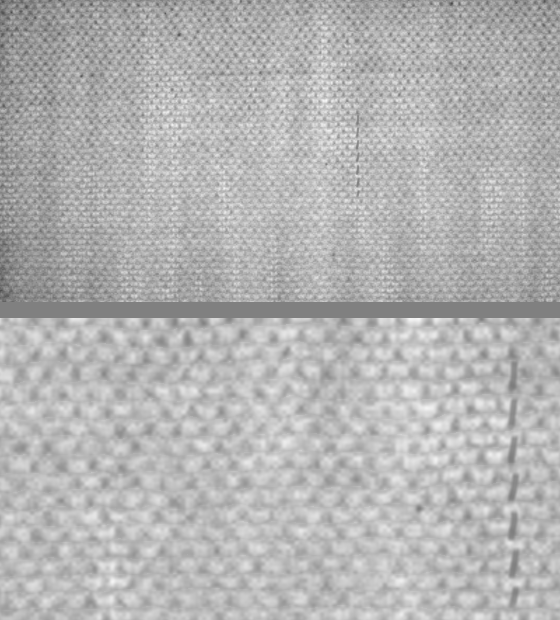
Top: the whole. Bottom: its middle third, enlarged.
Give the GLSL for this texture, as a Shadertoy shader.

```glsl
// Grey plain-woven linen with slubby threads, a faint crease and a mended seam.

const float PI = 3.14159;

float hash(vec2 p) {
    vec3 q = fract(p.xyx * vec3(0.1031, 0.103, 0.0973));
    q += dot(q, q.yzx + 33.33);
    return fract((q.x + q.y) * q.z);
}

float noise(vec2 p) {
    vec2 i = floor(p), f = fract(p);
    f = f * f * (3.0 - 2.0 * f);
    return mix(mix(hash(i), hash(i + vec2(1, 0)), f.x),
               mix(hash(i + vec2(0, 1)), hash(i + vec2(1, 1)), f.x), f.y);
}

// Soft round spot that peaks at one
float spot(vec2 d) {
    return exp(-dot(d, d));
}

// Relief of the weave: staggered pits, raised glints and grooves between rows
float weave(vec2 uv) {
    // Rows climb a little to the right, more so near the top
    vec2 g = vec2(uv.x, uv.y - 0.035 * uv.x * uv.y) * vec2(120.0, 52.0);
    g += 0.5 * vec2(noise(uv * vec2(9, 30)), noise(uv * vec2(14, 6) + 7.0));
    g += 0.3 * vec2(noise(g * 0.8), noise(g * 0.8 + 40.0));
    float row = floor(g.y), y = fract(g.y);
    float pairs = 0.5 * (g.x + row);
    float pitX = 2.0 * fract(pairs) - 1.0;
    float crestX = 2.0 * fract(pairs + 0.5) - 1.0;
    float pitSize = hash(vec2(floor(pairs), row));
    float crestSize = hash(vec2(floor(pairs + 0.5), row + 80.0));

    // Pits are widest at the top, and deeper towards the upper edge
    float depth = mix(0.06, 0.15, smoothstep(0.1, 0.9, uv.y)) * (0.5 + pitSize);
    float relief = -depth * spot(vec2(pitX * (2.6 - 1.5 * y), (y - 0.4) * 3.2));
    relief += 0.08 * (0.4 + crestSize) * spot(vec2(crestX * 1.5, (y - 0.55) * 3.0));

    // Scalloped groove
    float groove = abs(fract(y + 0.5 + 0.14 * cos(PI * (g.x + row))) - 0.5);
    relief -= 0.06 * (1.0 - smoothstep(0.0, 0.35, groove));

    // Bare warp threads glint in some columns
    float worn = smoothstep(0.5, 0.85, noise(vec2(uv.x * 45.0, uv.y * 3.0)));
    relief += 0.11 * worn * spot(vec2((fract(g.x) - 0.5) * 3.5, (y - 0.5) * 3.5));
    return relief + 0.02;
}

// Uneven thread thickness along both directions, plus fibre grain
float slubs(vec2 uv) {
    float warp = noise(vec2(uv.x * 24.0, uv.y * 1.6)) - 0.5;
    float fineWarp = noise(vec2(uv.x * 85.0, uv.y * 3.0) + 20.0) - 0.5;
    float weft = noise(vec2(uv.x * 3.0, (uv.y - 0.03 * uv.x) * 40.0) + 50.0) - 0.5;
    float grain = noise(uv * vec2(400, 215)) - 0.5;
    float blotch = noise(uv * vec2(150, 80) + 9.0) - 0.5;
    return 0.055 * warp + 0.03 * fineWarp + 0.035 * weft + 0.10 * grain + 0.05 * blotch;
}

void mainImage(out vec4 fragColor, in vec2 fragCoord) {
    vec2 uv = fragCoord / iResolution.xy;
    float aspect = iResolution.x / iResolution.y;

    // Uneven light, brightest right of the centre
    vec2 d = uv - vec2(0.57, 0.53);
    float grey = 0.742 - 0.38 * d.x * d.x - 0.32 * d.y * d.y;
    grey -= 0.09 * exp(-uv.x * 28.0) + 0.05 * exp((uv.y - 1.0) * 40.0);
    grey += 0.03 * spot(vec2((uv.x - 0.56) * 45.0, (uv.y - 0.4) * 2.0));
    grey += weave(uv) + slubs(uv);

    // Slanting crease
    float crease = uv.y - 0.732 - 0.05 * uv.x - 0.006 * noise(uv * 18.0);
    float creaseSpan = smoothstep(0.28, 0.4, uv.x) * (1.0 - smoothstep(0.83, 0.95, uv.x));
    grey -= 0.07 * creaseSpan * spot(vec2(crease * 130.0, 0.0));

    // Seam of short slanting stitches
    float stitch = fract(uv.y * 24.0) - 0.5;
    float seamX = (uv.x - 0.639 - 0.003 * stitch - 0.002 * (noise(uv.yy * 35.0) - 0.5)) * aspect;
    float seam = 1.0 - smoothstep(0.001, 0.006, abs(seamX));
    seam *= 1.0 - smoothstep(0.28, 0.46, abs(stitch));
    seam *= smoothstep(0.34, 0.36, uv.y) * (1.0 - smoothstep(0.62, 0.64, uv.y));
    grey = mix(grey, 0.45, 0.7 * seam);

    // Scattered dark specks
    for (float i = 0.0; i < 6.0; i++) {
        vec2 centre = vec2(hash(vec2(i, 3.0)), hash(vec2(i, 17.0)));
        float radius = mix(0.003, 0.007, hash(vec2(i, 29.0)));
        grey -= 0.28 * spot((uv - centre) * vec2(aspect, 1.0) / radius);
    }

    fragColor = vec4(vec3(clamp(grey, 0.0, 1.0)), 1.0);
}
```
